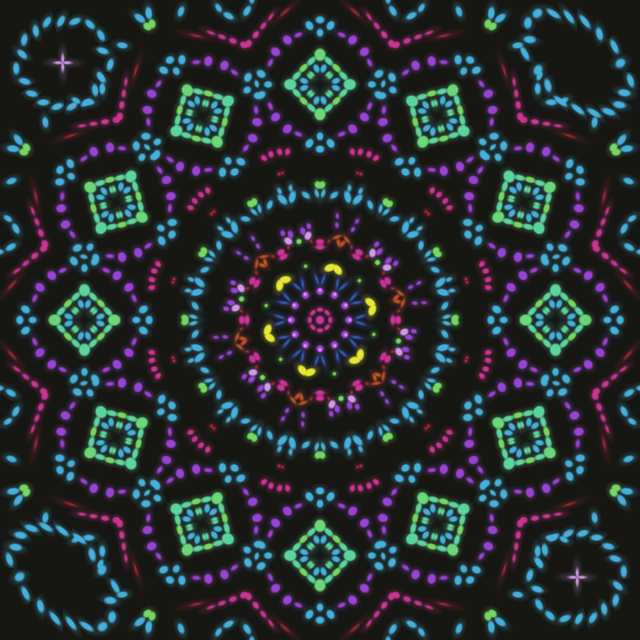
Give the GLSL for this pattern, as a WebGL 1 fragment shader.

```glsl
precision highp float;
// A dark kaleidoscope of glowing seeds: a central rosette, twelve ringed diamonds, corner wreaths.
uniform vec2 u_resolution;

// Lengths are percent of the canvas.
const float PI = 3.14159265;
const float FOLDS = 12.0;
const float DIAMOND_ORBIT = 36.8;
const float CORNER_OFFSET = 40.2;
const float WREATH_RADIUS = 6.9;
const float WREATH_SEEDS = 19.0;
const float HALO_WIDTH = 0.85;
const float HALO_GAIN = 0.17;

const vec3 NIGHT = vec3(0.085, 0.085, 0.07);
const vec3 CYAN = vec3(0.27, 0.69, 0.86);
const vec3 BLUE = vec3(0.20, 0.36, 0.75);
const vec3 TEAL = vec3(0.36, 0.83, 0.62);
const vec3 GREEN = vec3(0.45, 0.85, 0.38);
const vec3 PURPLE = vec3(0.60, 0.26, 0.84);
const vec3 LAVENDER = vec3(0.82, 0.60, 0.92);
const vec3 MAGENTA = vec3(0.80, 0.20, 0.58);
const vec3 RED = vec3(0.66, 0.14, 0.24);
const vec3 ORANGE = vec3(0.76, 0.31, 0.16);
const vec3 YELLOW = vec3(0.90, 0.91, 0.20);

float hash(float n) {
  n = fract(n * 0.1031);
  n *= n + 33.33;
  return fract(n * (n + n));
}

vec2 turn(vec2 p, float a) {
  float c = cos(a), s = sin(a);
  return vec2(c * p.x + s * p.y, c * p.y - s * p.x);
}

// Mirrored angular repeat: x runs outward, y sideways; angles start at the top.
vec2 wedge(vec2 p, float count, float offset) {
  float span = 2.0 * PI / count;
  float a = mod(atan(p.x, p.y) - offset + 0.5 * span, span) - 0.5 * span;
  return length(p) * vec2(cos(a), abs(sin(a)));
}

// Soft elliptical seed with a faint halo.
void seed(inout vec3 col, vec2 p, vec2 center, vec2 size, float tilt, vec3 tint) {
  float d = (length(turn(p - center, tilt) / size) - 1.0) * min(size.x, size.y);
  float soft = 0.1 + 50.0 / min(u_resolution.x, u_resolution.y);
  float halo = 1.0 - smoothstep(0.0, HALO_WIDTH, d);
  col = max(col, NIGHT + tint * HALO_GAIN * halo);
  col = mix(col, tint, 1.0 - smoothstep(-soft, soft, d));
}

void diamondRing(inout vec3 col, vec2 m) {
  m = abs(m);
  vec3 tipTint = mix(TEAL, GREEN, step(m.y, m.x) * 0.6);
  vec2 o = vec2(max(m.x, m.y), min(m.x, m.y));
  seed(col, o, vec2(4.65, 0.0), vec2(0.95, 0.85), 0.0, tipTint);
  seed(col, o, vec2(3.65, 1.35), vec2(0.85, 0.42), -0.8, TEAL);
  seed(col, o, vec2(2.65, 2.5), vec2(0.65, 0.42), -0.8, GREEN);
  seed(col, o, vec2(2.5, 0.55), vec2(0.65, 0.42), 0.4, CYAN);
  seed(col, o, vec2(1.6, 1.3), vec2(0.5, 0.3), 0.8, TEAL);
  seed(col, o, vec2(6.95, 5.1), vec2(0.75, 0.63), 0.7, PURPLE);
  seed(col, o, vec2(7.75, 3.4), vec2(0.6, 0.32), 2.0, PURPLE);
  seed(col, o, vec2(8.1, 0.0), vec2(0.6, 0.5), 0.0, CYAN);
  seed(col, o, vec2(9.2, 1.65), vec2(0.72, 0.55), 0.6, CYAN);
  seed(col, o, vec2(10.1, 0.0), vec2(0.55, 0.65), 0.0, CYAN);
}

void rosette(inout vec3 col, vec2 p, vec2 spoke, vec2 gap) {
  // Core, bead circle and blue sprigs.
  seed(col, p, vec2(0.0), vec2(0.65), 0.0, MAGENTA);
  seed(col, wedge(p, 8.0, 0.0), vec2(1.6, 0.0), vec2(0.32, 0.5), 0.0, MAGENTA);
  seed(col, spoke, vec2(4.5, 0.0), vec2(0.55), 0.0, PURPLE);
  seed(col, spoke, vec2(4.65, 0.0), vec2(0.25), 0.0, LAVENDER);
  seed(col, spoke, vec2(6.3, 0.5), vec2(0.75, 0.2), 0.35, BLUE);
  seed(col, spoke, vec2(11.4, 0.0), vec2(0.4, 0.7), 0.0, MAGENTA);
  seed(col, spoke, vec2(12.2, 0.0), vec2(0.45, 0.6), 0.0, MAGENTA);
  seed(col, spoke, vec2(12.3, 1.4), vec2(0.3, 0.2), 0.6, RED);

  // Yellow hearts and orange chevrons alternate with lavender clusters.
  vec2 heart = wedge(p, 6.0, PI / 12.0);
  seed(col, heart, vec2(8.3, 0.6), vec2(0.9, 0.55), 2.2, YELLOW);
  seed(col, heart, vec2(12.4, 0.3), vec2(0.6, 0.28), 0.5, ORANGE);
  seed(col, heart, vec2(13.2, 0.8), vec2(0.65, 0.23), 2.2, ORANGE);
  seed(col, heart, vec2(15.0, 1.3), vec2(0.4, 0.28), 0.3, PURPLE);
  seed(col, heart, vec2(16.4, 1.6), vec2(0.4, 0.25), 0.3, PURPLE);
  vec2 cluster = wedge(p, 6.0, -PI / 12.0);
  seed(col, cluster, vec2(8.7, 0.0), vec2(0.27), 0.0, GREEN);
  seed(col, cluster, vec2(12.7, 0.0), vec2(0.4), 0.0, GREEN);
  seed(col, cluster, vec2(13.2, 1.6), vec2(0.65, 0.5), 0.7, LAVENDER);
  seed(col, cluster, vec2(14.1, 1.0), vec2(0.6, 0.4), 0.0, PURPLE);
  seed(col, cluster, vec2(14.6, 2.1), vec2(0.45, 0.35), 0.0, PURPLE);

  // Scalloped cyan border with green tips.
  seed(col, spoke, vec2(21.1, 0.3), vec2(0.6, 0.5), 0.5, GREEN);
  seed(col, spoke, vec2(19.8, 0.5), vec2(0.65, 0.3), 0.3, CYAN);
  seed(col, spoke, vec2(19.5, 2.2), vec2(0.7, 0.4), 0.9, CYAN);
  seed(col, gap, vec2(19.7, 0.8), vec2(0.95, 0.5), 0.5, CYAN);
  seed(col, gap, vec2(21.1, 0.9), vec2(0.5, 0.3), 0.2, CYAN);
}

void outerTrails(inout vec3 col, vec2 spoke, vec2 gap) {
  seed(col, gap, vec2(23.7, 0.25), vec2(0.25), 0.0, RED);
  seed(col, gap, vec2(27.0, 0.7), vec2(0.5, 0.4), 0.0, MAGENTA);
  seed(col, gap, vec2(26.7, 1.9), vec2(0.5, 0.38), 0.5, MAGENTA);
  for (int i = 0; i < 4; i++) {
    float k = float(i);
    vec2 at = vec2(44.6 + 1.05 * k, 0.35 + 1.5 * k);
    seed(col, gap, at, vec2(0.6, 0.5 - 0.09 * k), 0.9, MAGENTA);
  }
  seed(col, gap, vec2(47.9, 7.2), vec2(0.85, 0.18), 1.1, RED);
  seed(col, gap, vec2(49.6, 1.5), vec2(0.85, 0.45), 0.8, CYAN);
  seed(col, gap, vec2(51.2, 2.7), vec2(0.7, 0.4), 0.3, CYAN);
  seed(col, spoke, vec2(53.2, 0.4), vec2(0.7, 0.55), 0.4, GREEN);
  seed(col, spoke, vec2(54.9, 0.8), vec2(0.95, 0.5), 0.4, CYAN);
  seed(col, spoke, vec2(52.6, 5.3), vec2(0.8, 0.45), 0.9, CYAN);
}

// Round wreaths on one diagonal, stretched ones on the other.
void cornerWreath(inout vec3 col, vec2 p) {
  vec2 e = turn(abs(p) - CORNER_OFFSET, -PI / 4.0);
  if (p.x * p.y > 0.0) e /= vec2(1.36, 0.87);
  else seed(col, abs(e), vec2(0.45), vec2(0.7, 0.22), 0.8, LAVENDER);
  float span = 2.0 * PI / WREATH_SEEDS;
  float id = floor((atan(e.y, e.x) + PI) / span);
  vec2 local = turn(e, (id + 0.5) * span - PI);
  float jitter = hash(id + 7.0) - 0.5;
  vec2 at = vec2(WREATH_RADIUS + 1.2 * jitter, 0.0);
  seed(col, local, at, vec2(0.9, 0.47), 1.1 + 1.6 * jitter, CYAN);
}

void main() {
  vec2 p = 100.0 * (gl_FragCoord.xy - 0.5 * u_resolution) / min(u_resolution.x, u_resolution.y);
  vec2 spoke = wedge(p, FOLDS, 0.0);
  vec2 gap = wedge(p, FOLDS, PI / FOLDS);
  vec3 col = NIGHT;
  rosette(col, p, spoke, gap);
  diamondRing(col, spoke - vec2(DIAMOND_ORBIT, 0.0));
  outerTrails(col, spoke, gap);
  cornerWreath(col, p);
  gl_FragColor = vec4(col, 1.0);
}
```
